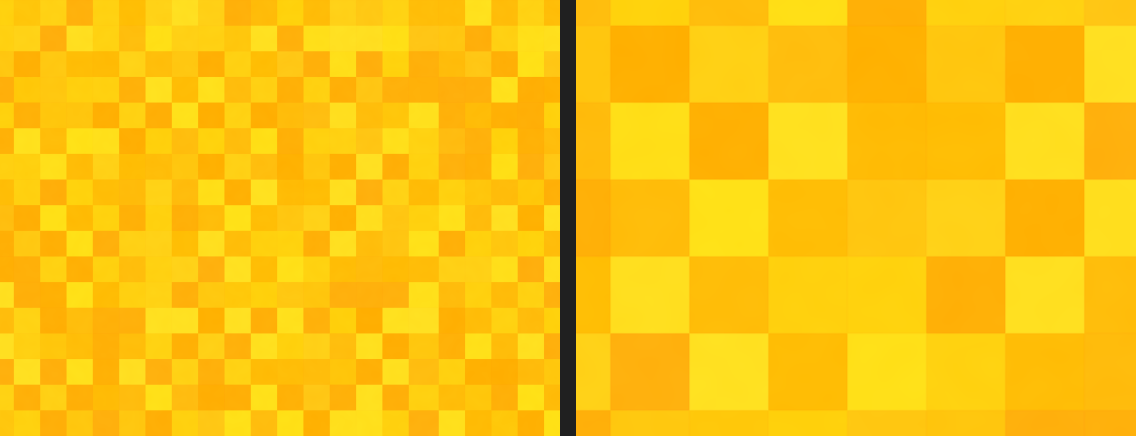
Left: the whole. Right: its middle third, enlarged.
A WebGL 2 fragment shader for this pattern:

```glsl
#version 300 es
precision highp float;
// Mosaic of amber and yellow squares, loosely checkered in broad patches.

#define COLUMNS 21.27      // cells across, without the wide column's extra
#define ROWS 17.0          // cells down
#define COLUMN_SHIFT 0.474 // hidden part of the first column, in cells
#define WIDE_AT 0.755      // place of the wider column, in canvas widths
#define WIDE_EXTRA 0.0065  // its extra width, in canvas widths
#define CHECKER 0.80       // most frequent alternation of light and dark
#define PATCH_SCALE 0.11   // patches per cell
#define TINT_JITTER vec3(0.0, 0.012, 0.05)
#define SEAM_WIDTH 0.028   // in cells
#define SEAM_DEPTH 0.014
#define MOTTLE 0.010

uniform vec2 u_resolution;
out vec4 fragColor;

const vec3 AMBER  = vec3(1.00, 0.690, 0.03);
const vec3 ORANGE = vec3(1.00, 0.740, 0.04);
const vec3 GOLD   = vec3(1.00, 0.780, 0.06);
const vec3 YELLOW = vec3(1.00, 0.820, 0.07);
const vec3 LEMON  = vec3(1.00, 0.877, 0.11);

// Three random values in 0..1 for a lattice point.
vec3 hash3(vec2 p, uint seed) {
    uvec3 v = uvec3(ivec3(vec3(p, 0.0))) + uvec3(0u, 0u, seed);
    v = v * 1664525u + 1013904223u;
    v.x += v.y * v.z; v.y += v.z * v.x; v.z += v.x * v.y;
    v ^= v >> 16u;
    v.x += v.y * v.z; v.y += v.z * v.x; v.z += v.x * v.y;
    return vec3(v >> 8u) / 16777216.0;
}

float gradientDot(vec2 corner, vec2 offset) {
    float angle = 6.28319 * hash3(corner, 7u).x;
    return dot(vec2(cos(angle), sin(angle)), offset);
}

float gradientNoise(vec2 p) {
    vec2 i = floor(p), f = fract(p);
    vec2 u = f * f * f * (f * (f * 6.0 - 15.0) + 10.0);
    vec2 e = vec2(1.0, 0.0);
    return mix(mix(gradientDot(i, f), gradientDot(i + e, f - e), u.x),
               mix(gradientDot(i + e.yx, f - e.yx),
                   gradientDot(i + e.xx, f - e.xx), u.x), u.y);
}

// Splits an even 0..1 rank into the five tones by their share of area.
vec3 tone(float rank) {
    if (rank < 0.28) return AMBER;
    if (rank < 0.48) return ORANGE;
    if (rank < 0.60) return GOLD;
    return rank < 0.83 ? YELLOW : LEMON;
}

vec3 cellColor(vec2 cell) {
    vec3 random = hash3(cell, 3u);
    // The sign of the noise sets the checker phase, its size the regularity.
    float pull = gradientNoise(cell * PATCH_SCALE + 4.3);
    float strength = CHECKER * smoothstep(-0.08, 0.12, abs(pull));
    float parity = mod(cell.x + cell.y + step(pull, 0.0), 2.0);
    float rank = random.x;
    if (random.y < strength) rank = 0.5 * (rank + parity);
    vec3 jitter = (hash3(cell, 11u) - 0.5) * TINT_JITTER;
    return tone(rank) + jitter;
}

void main() {
    vec2 uv = gl_FragCoord.xy / u_resolution;

    // Cell coordinates, with one column stretched.
    float x = uv.x - clamp(uv.x - WIDE_AT, 0.0, WIDE_EXTRA);
    vec2 p = vec2(x * COLUMNS + COLUMN_SHIFT, uv.y * ROWS);
    vec2 pixel = vec2(COLUMNS, ROWS) / u_resolution;

    // Blend the four nearest cells across a pixel-wide edge.
    vec2 base = floor(p - 0.5);
    vec2 fromEdge = fract(p - 0.5) - 0.5;
    vec2 t = clamp(fromEdge / pixel + 0.5, 0.0, 1.0);
    vec2 e = vec2(1.0, 0.0);
    vec3 color = mix(mix(cellColor(base), cellColor(base + e), t.x),
                     mix(cellColor(base + e.yx), cellColor(base + e.xx), t.x), t.y);

    // Faint seams, kept at the same weight when thinner than a pixel.
    vec2 halfWidth = max(vec2(SEAM_WIDTH), pixel) * 0.5;
    vec2 seam = 1.0 - smoothstep(halfWidth - 0.5 * pixel, halfWidth + 0.5 * pixel, abs(fromEdge));
    seam *= min(vec2(1.0), SEAM_WIDTH / pixel);
    color.g -= SEAM_DEPTH * max(seam.x, seam.y);

    // Slight unevenness inside the squares.
    color.gb += MOTTLE * gradientNoise(p * 2.3 + 31.0);
    fragColor = vec4(clamp(color, 0.0, 1.0), 1.0);
}
```
